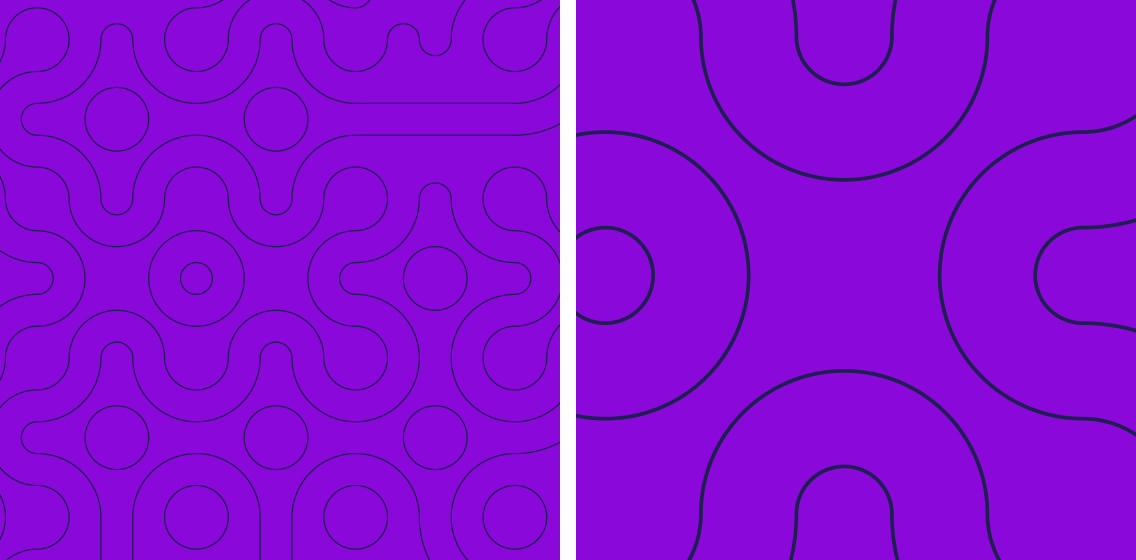
Left, the full canvas; right, a detail of the centre.
Reproduce this pattern procedurally as a WebGL 2 fragment shader.

```glsl
#version 300 es
precision highp float;
// Thin dark outlines of winding Truchet tiles on flat violet.
uniform vec2 u_resolution;
out vec4 fragColor;

// Tile kinds, bottom row first:
// 0 cross, 1 horizontal band, 2 vertical band, 3 four caps,
// 4 bends about top left, 5 bends about top right, 6 cross with open corner
const int KINDS[25] = int[25](
    3, 2, 2, 5, 0,
    3, 0, 0, 0, 4,
    0, 3, 3, 0, 3,
    3, 0, 0, 1, 4,
    0, 1, 3, 6, 3);

float ring(vec2 p, vec2 center, float radius) {
    return abs(length(p - center) - radius);
}

// Distance to the nearest outline inside a unit tile
float tileOutline(vec2 q, int kind) {
    if (kind == 2) q = q.yx;
    if (kind == 5) q.x = 1.0 - q.x;

    vec2 folded = min(q, 1.0 - q);
    float corner = length(folded);
    float capX = length(folded - vec2(0.5, 0.0));
    float capY = length(folded - vec2(0.0, 0.5));
    float cornerDisc = abs(corner - 0.2);
    float cross4 = min(cornerDisc, abs(corner - 0.4));

    if (kind == 0) return min(cross4, ring(q, vec2(0.5), 0.2));

    if (kind == 1 || kind == 2) {
        float band = abs(abs(q.y - 0.5) - 0.1);
        return min(cornerDisc, min(band, abs(capX - 0.1)));
    }

    if (kind == 3) {
        float cap = min(capX, capY);
        return min(abs(cap - 0.1), abs(cap - 0.3));
    }

    if (kind == 6) {
        if (max(q.x, q.y) > 0.5) return cross4;
        return min(ring(q, vec2(0.3, 0.0), 0.1), ring(q, vec2(0.0, 0.3), 0.1));
    }

    // Quarter bends about two opposite corners
    float bend = min(length(q - vec2(0.0, 1.0)), length(q - vec2(1.0, 0.0)));
    return min(cornerDisc, abs(abs(bend - 0.5) - 0.1));
}

void main() {
    float pixel = 1.0 / min(u_resolution.x, u_resolution.y);
    vec2 uv = gl_FragCoord.xy * pixel;

    // Grid of about three and a half tiles each way
    float tileSize = 0.2843;
    vec2 grid = (uv - vec2(0.0665, 0.0763)) / tileSize + 1.0;
    ivec2 cell = ivec2(mod(floor(grid), 5.0));
    float dist = tileOutline(fract(grid), KINDS[cell.y * 5 + cell.x]) * tileSize;

    // Fine line with a one-pixel soft edge
    float line = clamp(0.5 + (0.0011 - dist) / pixel, 0.0, 1.0);
    vec3 violet = vec3(0.54, 0.03, 0.85);
    vec3 ink = vec3(0.11, 0.12, 0.31);
    fragColor = vec4(mix(violet, ink, line), 1.0);
}
```
